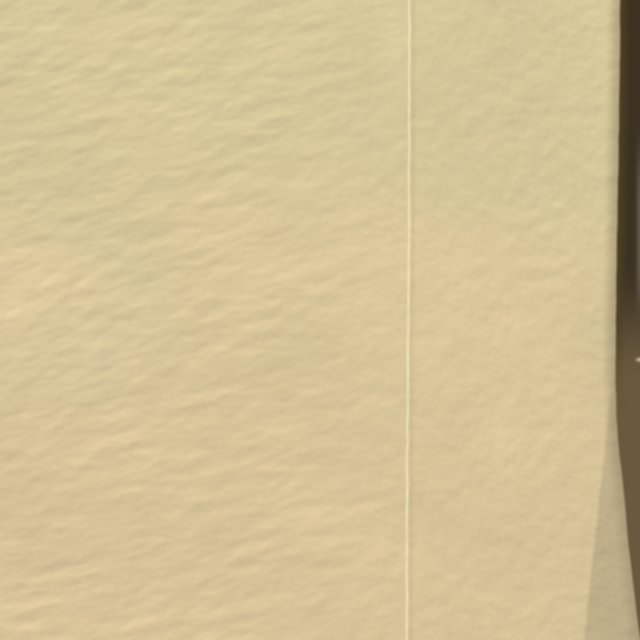
Write a Shadertoy shader that draws this texture.

```glsl
// A sheet of warm, fibrous paper with a thin pale vertical crease and a dark gap
// on its right side. Relief comes from the slope of stretched fractal noise;
// the gap, the folded lower corner and the crease are smoothed distance bands.

float hash(vec2 p) {
    vec3 q = fract(vec3(p.xyx) * 0.1031);
    q += dot(q, q.yzx + 33.33);
    return fract((q.x + q.y) * q.z);
}

float noise(vec2 p) {
    vec2 cell = floor(p), f = fract(p);
    f = f * f * (3.0 - 2.0 * f);
    float low = mix(hash(cell), hash(cell + vec2(1, 0)), f.x);
    float high = mix(hash(cell + vec2(0, 1)), hash(cell + vec2(1, 1)), f.x);
    return mix(low, high, f.y);
}

float fbm(vec2 p) {
    float sum = 0.0, amp = 0.5;
    for (int i = 0; i < 4; i++) {
        sum += amp * noise(p);
        p = mat2(0.8, 0.6, -0.6, 0.8) * p * 2.03 + 17.0;
        amp *= 0.5;
    }
    return sum;
}

// Fibres lie flat on the left and become rounder grains on the right.
float paperHeight(vec2 p) {
    vec2 q = vec2(p.x + 0.25 * p.y, p.y - 0.25 * p.x);
    float flatFibres = fbm(q * vec2(22.0, 58.0));
    float grains = fbm(p * vec2(48.0, 55.0) + 40.0);
    return mix(flatFibres, grains, smoothstep(0.35, 0.8, p.x));
}

float relief(vec2 p) {
    vec2 towardLight = vec2(-0.0015, 0.0035);
    return paperHeight(p - towardLight) - paperHeight(p + towardLight);
}

// Horizontal place of the paper's right edge: almost straight, flaring low down.
float paperEdge(float y) {
    float flare = max(0.43 - y, 0.0);
    return 0.962 + 0.007 * smoothstep(0.4, 1.0, y)
        + 0.115 * flare * smoothstep(0.0, 0.2, flare) * (0.35 + flare)
        + 0.0008 * (noise(vec2(y * 60.0, 3.0)) - 0.5);
}

vec3 paperColor(vec2 p) {
    vec3 warm = vec3(0.845, 0.765, 0.600);
    vec3 olive = vec3(0.838, 0.782, 0.605);
    vec3 color = mix(warm, olive, smoothstep(0.2, 0.95, p.y + 0.12 * (p.x - 0.5)));
    float blotch = fbm(p * vec2(5.0, 7.0) + 8.0) - 0.47;
    color += blotch * vec3(0.06, 0.03, 0.02);
    color *= 1.0 + 0.14 * relief(p) * mix(1.0, 0.7, smoothstep(0.55, 0.7, p.x));
    color += 0.018 * (fbm(p * vec2(18.0, 25.0)) - 0.47);
    // Pale scuffs on the left and beside the top of the crease.
    float scuff = exp(-dot((p - vec2(0.07, 0.5)) * vec2(5.0, 7.0),
                           (p - vec2(0.07, 0.5)) * vec2(5.0, 7.0)));
    scuff += exp(-dot((p - vec2(0.615, 0.95)) * vec2(50.0, 16.0),
                      (p - vec2(0.615, 0.95)) * vec2(50.0, 16.0)));
    return color + scuff * 0.04 * fbm(p * vec2(35.0, 45.0));
}

vec3 addCrease(vec3 color, vec2 p) {
    float x = mix(0.6355, 0.6395, smoothstep(0.0, 0.9, p.y));
    float d = p.x - x - 0.0012 * (noise(vec2(p.y * 45.0, 9.0)) - 0.5);
    float strength = 0.7 + 0.3 * noise(vec2(p.y * 70.0, 21.0));
    color *= 1.0 - 0.035 * exp(-pow((d - 0.006) / 0.004, 2.0));
    return mix(color, vec3(0.95, 0.90, 0.73), strength * 0.8 * exp(-pow(d / 0.0023, 2.0)));
}

// The lower right corner turns away from the light along a slanted fold.
vec3 addFold(vec3 color, vec2 p, float edge) {
    float foldX = 0.912 + 0.108 * p.y;
    float side = smoothstep(-0.004, 0.005, p.x - foldX);
    float fade = 1.0 - smoothstep(0.28, 0.46, p.y);
    color = mix(color, color * vec3(0.89, 0.90, 0.90), side * fade);
    float rim = smoothstep(0.024, 0.0, edge - p.x);
    return color * (1.0 - 0.17 * rim * mix(0.5, 1.0, smoothstep(0.15, 0.5, p.y)));
}

vec3 gapColor(vec2 p, float edge) {
    vec3 shade = vec3(0.235, 0.195, 0.135);
    vec3 brown = vec3(0.41, 0.35, 0.245);
    vec3 color = mix(brown, shade, smoothstep(0.40, 0.60, p.y));
    vec3 reflected = vec3(0.31, 0.255, 0.14);
    color = mix(color, reflected, 0.8 * smoothstep(0.02, 0.0, p.x - edge)
                                  * smoothstep(0.35, 0.55, p.y));
    float greyStrip = smoothstep(0.990, 1.0, p.x) * smoothstep(0.48, 0.58, p.y)
        * (1.0 - smoothstep(0.68, 0.82, p.y));
    color = mix(color, vec3(0.38, 0.34, 0.29), greyStrip);
    float glint = exp(-pow(length((p - vec2(0.999, 0.438)) * vec2(1.0, 1.4)) / 0.005, 2.0));
    return mix(color, vec3(0.75, 0.70, 0.58), glint);
}

void mainImage(out vec4 fragColor, in vec2 fragCoord) {
    vec2 p = fragCoord / iResolution.xy;
    float pixel = 1.0 / iResolution.x;
    float edge = paperEdge(p.y);
    vec3 paper = addFold(addCrease(paperColor(p), p), p, edge);
    float outside = smoothstep(-0.0015 - pixel, 0.0015 + pixel, p.x - edge);
    fragColor = vec4(mix(paper, gapColor(p, edge), outside), 1.0);
}
```
